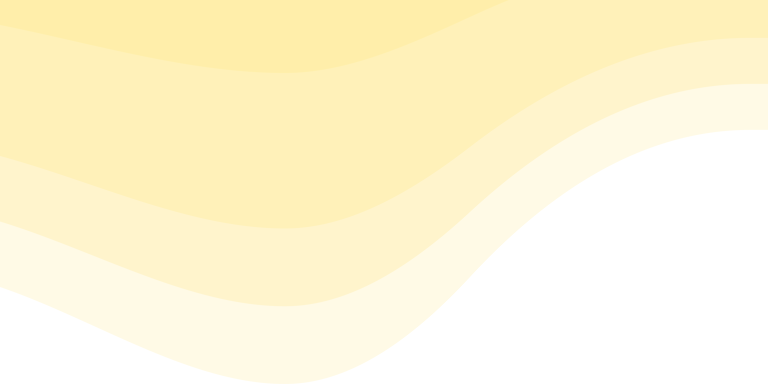
Write a WebGL 1 fragment shader that draws this background.

```glsl
precision highp float;

// Pale yellow bands hang from the top above white, split by flowing waves.
// Every edge is one smooth curve of three cubic spans; its knots and slopes
// shift linearly with a depth value, so the waves fan out from each other.

uniform vec2 u_resolution;

// Cubic from knot a to knot b (x, y) with the given end slopes.
float cubicSpan(float x, vec2 a, vec2 b, float slopeA, float slopeB) {
  float width = b.x - a.x;
  float s = clamp((x - a.x) / width, 0.0, 1.0);
  float r = 1.0 - s;
  return mix(a.y, b.y, s * s * (3.0 - 2.0 * s))
       + width * s * r * (slopeA * r - slopeB * s);
}

// Distance of a wave below the top edge, as a share of the height.
float waveEdge(float x, float depth) {
  vec2 start  = vec2(0.0,   0.065 + 0.1706 * depth);
  vec2 trough = vec2(0.371, 0.190 + 0.2025 * depth);
  vec2 middle = vec2(0.612, 0.044 + 0.1693 * depth);
  vec2 crest  = vec2(0.977, -0.141 + 0.1198 * depth);
  float startSlope = 0.40 + 0.07 * depth;
  float climb = -0.92 - 0.31 * depth;

  if (x < trough.x) return cubicSpan(x, start, trough, startSlope, 0.0);
  if (x < middle.x) return cubicSpan(x, trough, middle, 0.0, climb);
  return cubicSpan(x, middle, crest, climb, 0.0);
}

// Smooth coverage of the area below a wave.
float belowWave(vec2 p, float depth) {
  float pixels = (p.y - waveEdge(p.x, depth)) * u_resolution.y;
  return smoothstep(-0.75, 0.75, pixels);
}

void main() {
  vec2 p = gl_FragCoord.xy / u_resolution;
  p.y = 1.0 - p.y;

  // Bands from the deepest yellow at the top down to white.
  vec3 color = vec3(1.0, 0.935, 0.665);
  color = mix(color, vec3(1.0, 0.945, 0.725), belowWave(p, 0.0));
  color = mix(color, vec3(1.0, 0.957, 0.80), belowWave(p, 2.0));
  color = mix(color, vec3(1.0, 0.98, 0.90), belowWave(p, 3.0));
  color = mix(color, vec3(1.0), belowWave(p, 4.0));

  gl_FragColor = vec4(color, 1.0);
}
```
